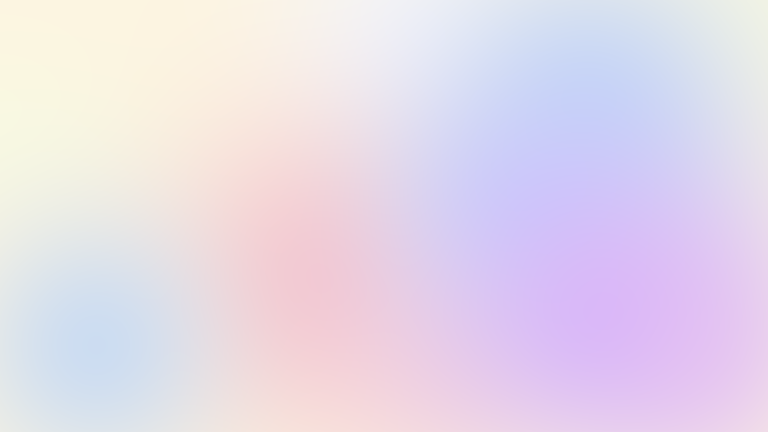
This background is drawn by a Shadertoy shader. Its source:

```glsl
const vec3 CREAM  = vec3(0.99, 0.96, 0.88);
const vec3 IVORY  = vec3(0.975, 0.98, 0.885);
const vec3 WHITE  = vec3(0.97, 0.97, 0.98);
const vec3 PINK   = vec3(0.97, 0.78, 0.80);
const vec3 ROSE   = vec3(0.95, 0.78, 0.86);
const vec3 MIST   = vec3(0.79, 0.86, 0.95);
const vec3 SKY    = vec3(0.76, 0.84, 0.965);
const vec3 PERI   = vec3(0.77, 0.80, 0.99);
const vec3 VIOLET = vec3(0.84, 0.71, 0.98);
const vec3 ORCHID = vec3(0.90, 0.74, 0.95);

// Soft elliptical falloff: 1 at the centre, 1/e at the radius
float glow(vec2 p, vec2 centre, vec2 radius) {
    vec2 q = (p - centre) / radius;
    return exp(-dot(q, q));
}

// Lay a coloured glow over what lies below
vec3 layer(vec3 below, vec3 tint, float strength, vec2 p, vec2 centre, vec2 radius) {
    return mix(below, tint, strength * glow(p, centre, radius));
}

void mainImage(out vec4 fragColor, in vec2 fragCoord) {
    // Canvas height is one unit
    vec2 p = fragCoord / iResolution.y;

    // Warm paper with a cooler left side and top
    vec3 col = mix(CREAM, IVORY, 0.8 * glow(p, vec2(0.0, 0.68), vec2(0.35, 0.22)));
    col = layer(col, IVORY, 0.7, p, vec2(1.78, 1.0), vec2(0.30, 0.25));
    col = layer(col, WHITE, 0.9, p, vec2(0.95, 0.91), vec2(0.32, 0.35));

    // Warm centre and pale blue corner
    col = layer(col, PINK, 0.95, p, vec2(0.72, 0.36), vec2(0.33, 0.36));
    col = layer(col, ROSE, 0.50, p, vec2(1.05, 0.15), vec2(0.30, 0.28));
    col = layer(col, MIST, 0.95, p, vec2(0.22, 0.20), vec2(0.29, 0.30));

    // Cool right side, from blue down to violet
    col = layer(col, SKY, 0.95, p, vec2(1.37, 0.745), vec2(0.36, 0.36));
    col = layer(col, PERI, 0.85, p, vec2(1.25, 0.53), vec2(0.34, 0.27));
    col = layer(col, VIOLET, 0.97, p, vec2(1.42, 0.27), vec2(0.38, 0.33));
    col = layer(col, ORCHID, 0.55, p, vec2(1.62, 0.19), vec2(0.25, 0.28));

    fragColor = vec4(col, 1.0);
}
```
